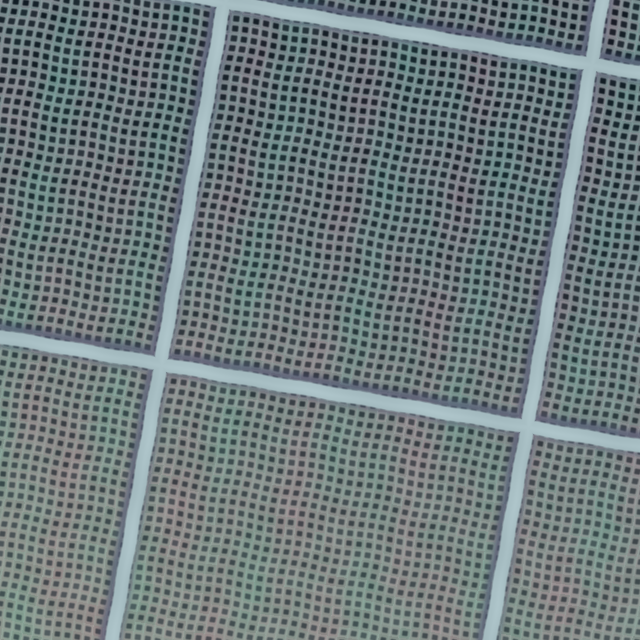
Write a Shadertoy shader that draws this texture.

```glsl
const vec2 CROSSING = vec2(0.251, 0.431);   // where two pale bars meet
const vec2 STEP_X = vec2(0.573, -0.098);    // from one upright bar to the next
const vec2 STEP_Y = vec2(0.0996, 0.5664);   // from one level bar to the next
const float MESH_COUNT = 37.0;              // holes per tile, each way
const float BAR_HALF_WIDTH = 0.0108;
const float BAR_SOFTNESS = 0.0022;
const vec2 HOLE_HALF_SIZE = vec2(0.29, 0.28);
const float HOLE_ROUNDING = 0.14;
const float HOLE_SOFTNESS = 0.13;
const float TINT_STRENGTH = 0.035;

const vec3 BAR_COLOR = vec3(0.66, 0.75, 0.77);
const vec3 THREAD_COOL = vec3(0.485, 0.545, 0.56);
const vec3 THREAD_WARM = vec3(0.565, 0.595, 0.565);
const vec3 HOLE_DEEP = vec3(0.10, 0.145, 0.175);
const vec3 HOLE_HAZY = vec3(0.29, 0.33, 0.34);
const vec3 FRINGE_COLOR = vec3(0.27, 0.29, 0.42);

float hash(vec2 p) {
    vec3 q = fract(vec3(p.xyx) * 0.1031);
    q += dot(q, q.yzx + 33.33);
    return fract((q.x + q.y) * q.z);
}

// Broad interference bands, mostly along the upright threads
float moire(vec2 p) {
    return 0.5 * sin(p.x * 34.0 + 1.8 * sin(p.y * 5.0))
         + 0.3 * sin(p.x * 71.0 - p.y * 13.0)
         + 0.3 * sin(p.x * 15.0 + p.y * 27.0 + 2.0 * sin(p.x * 9.0));
}

float roundedBox(vec2 p, vec2 halfSize, float radius) {
    vec2 q = abs(p) - halfSize + radius;
    return length(max(q, 0.0)) + min(max(q.x, q.y), 0.0) - radius;
}

float band(float x, float center, float width) {
    float t = (x - center) / width;
    return exp(-t * t);
}

vec3 meshColor(vec2 grid, vec2 uv, float pixel) {
    // Woven cells with slightly wavering threads
    vec2 cell = grid * MESH_COUNT;
    cell += 0.07 * sin(cell.yx * 0.9 + vec2(0.0, 2.0));
    vec2 id = floor(cell);
    vec2 local = fract(cell) - 0.5;
    float variation = hash(id) - 0.5;

    // Haze lightens the lower left and leaves the top deep
    float haze = smoothstep(1.0, -0.05, uv.y + 0.12 * (uv.x - 0.5));
    haze += 0.12 * sin(uv.x * 3.2) * (uv.y - 0.3);

    // Threads, with a faint ridge and coloured bands
    vec3 thread = mix(THREAD_COOL, THREAD_WARM, clamp(haze - 0.25 * uv.x, 0.0, 1.0));
    float ridge = smoothstep(0.3, 0.5, abs(local.x));
    thread += 0.03 * (ridge - 0.4) * vec3(0.7, 1.2, 1.1);
    float tint = moire(uv) + 0.8 * (hash(id + 71.0) - 0.5);
    thread += TINT_STRENGTH * tint * vec3(-1.0, 0.6, 0.1);
    thread += 0.05 * variation;

    // Dark holes between the threads
    vec3 hole = mix(HOLE_DEEP, HOLE_HAZY, clamp(haze, 0.0, 1.0));
    hole += 0.08 * variation + 0.015 * tint * vec3(-1.0, 1.0, 0.4);
    vec2 halfSize = HOLE_HALF_SIZE + 0.03 * (0.5 - haze) + 0.03 * variation;
    float soft = max(HOLE_SOFTNESS, pixel * MESH_COUNT / length(STEP_X));
    float edge = roundedBox(local, halfSize, HOLE_ROUNDING);
    return mix(thread, hole, 1.0 - smoothstep(-soft, soft, edge));
}

void mainImage(out vec4 fragColor, in vec2 fragCoord) {
    vec2 uv = fragCoord / iResolution.xy;
    float pixel = 1.0 / min(iResolution.x, iResolution.y);

    // Tilted tile coordinates and signed distance to the nearest bars
    vec2 grid = inverse(mat2(STEP_X, STEP_Y)) * (uv - CROSSING);
    vec2 tileSize = vec2(length(STEP_X), length(STEP_Y));
    vec2 side = (fract(grid + 0.5) - 0.5) * tileSize;
    side += 0.0007 * sin(grid.yx * 41.0 + vec2(0.0, 1.0));

    vec3 color = meshColor(grid, uv, pixel);

    // Violet fringes: strong left of and above the bars, weak opposite
    float fringe = max(band(side.x, -0.014, 0.007), band(side.y, 0.015, 0.009));
    float weakFringe = max(band(side.x, 0.013, 0.005), band(side.y, -0.013, 0.005));
    color = mix(color, FRINGE_COLOR, max(0.55 * fringe, 0.3 * weakFringe));

    // Pale bars with a soft sheen
    float soft = max(BAR_SOFTNESS, pixel);
    vec2 cover = 1.0 - smoothstep(BAR_HALF_WIDTH - soft, BAR_HALF_WIDTH + soft, abs(side));
    vec3 bar = BAR_COLOR + 0.012 * sin(grid.x * 19.0 + grid.y * 23.0);
    bar += 0.02 * max(band(side.x, 0.002, 0.005), band(side.y, -0.002, 0.005)) - 0.01;
    color = mix(color, bar, max(cover.x, cover.y));

    fragColor = vec4(clamp(color, 0.0, 1.0), 1.0);
}
```
